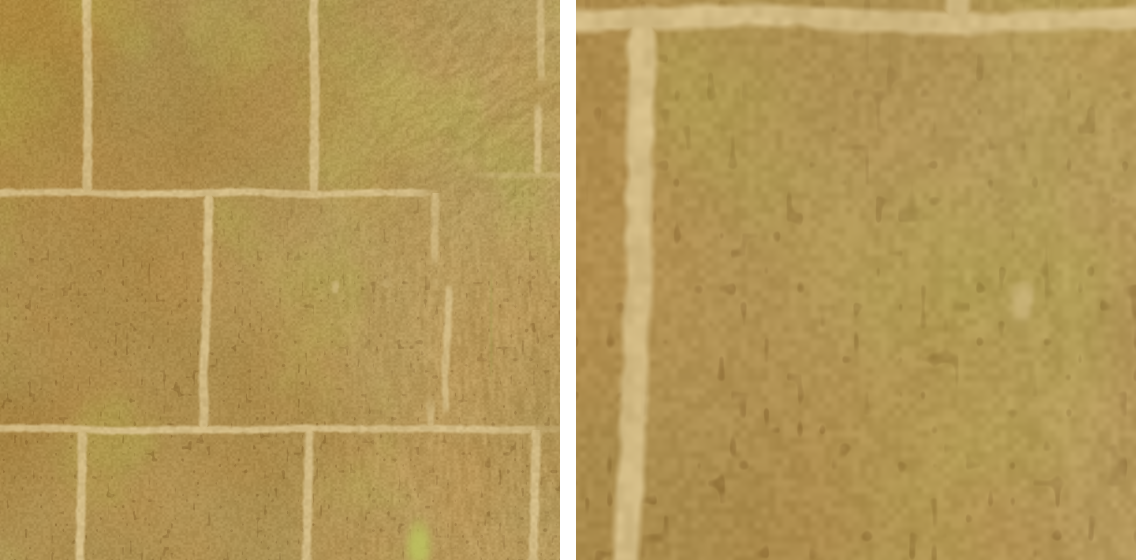
Left, the full canvas; right, a detail of the centre.
Give the GLSL for this texture, as a Shadertoy shader.

```glsl
// Sandy stone blocks in running bond, with pale mortar and soft painterly wear.
// Mortar is the distance to the nearest bed and upright; the right side is
// broken and slipped, and layered value noise tints and grains the stone.

#define PITCH vec2(0.405, 0.422)      // block width and height
#define BED_Y 0.233                   // height of the lowest bed joint
#define BED_HALF 0.0062               // half width of bed joints
#define UPRIGHT_HALF 0.0078           // half width of upright joints
#define WEAR_X 0.74                   // wear begins right of this
#define GRAIN 0.062                   // strength of the fine grain
#define STONE_DARK vec3(0.645, 0.515, 0.262)
#define STONE_LIGHT vec3(0.755, 0.655, 0.425)
#define OCHRE vec3(0.675, 0.525, 0.225)
#define MORTAR vec3(0.835, 0.745, 0.535)
#define MOSS vec3(0.70, 0.72, 0.33)

float hash(vec2 cell) {
    uvec2 q = uvec2(ivec2(cell)) * uvec2(1597u, 3571u);
    uint n = (q.x ^ (q.y << 7)) * 747796u + q.y;
    n = (n ^ (n >> 13)) * 277803u;
    n = (n ^ (n >> 15)) * 91813u;
    return float((n ^ (n >> 16)) & 65535u) / 65535.0;
}

float noise(vec2 p) {
    vec2 i = floor(p), f = fract(p);
    f = f * f * (3.0 - 2.0 * f);
    return mix(mix(hash(i), hash(i + vec2(1, 0)), f.x),
               mix(hash(i + vec2(0, 1)), hash(i + vec2(1, 1)), f.x), f.y);
}

float fbm(vec2 p) {
    float sum = 0.0, amp = 0.5;
    for (int i = 0; i < 4; i++) {
        sum += amp * noise(p);
        p = p * 2.03 + 17.0;
        amp *= 0.5;
    }
    return sum / 0.9375;
}

// Soft-edged line; d is the distance from its centre
float stroke(float d, float halfWidth) {
    float soft = 0.0025 + 0.7 / iResolution.y;
    return 1.0 - smoothstep(halfWidth - soft, halfWidth + soft, abs(d));
}

float band(float x, float lo, float hi, float soft) {
    return smoothstep(lo - soft, lo + soft, x) * (1.0 - smoothstep(hi - soft, hi + soft, x));
}

float blob(vec2 p, vec2 centre, vec2 radius) {
    return 1.0 - smoothstep(0.2, 1.0, length((p - centre) / radius));
}

float bedJoints(vec2 p) {
    float k = round((p.y - BED_Y) / PITCH.y);
    float d = p.y - BED_Y - k * PITCH.y + 0.005 * (noise(vec2(p.x * 9.0, k)) - 0.5);
    float upper = step(0.5, k);
    float kept = mix(1.0 - 0.6 * smoothstep(0.92, 0.98, p.x),
                     1.0 - smoothstep(WEAR_X, WEAR_X + 0.05, p.x), upper);
    float slipped = 0.45 * upper * smoothstep(0.83, 0.89, p.x) * stroke(d - 0.030, 0.005);
    float edge = 0.003 * (noise(p * 90.0) - 0.5);
    return max(kept * stroke(d, BED_HALF + edge), slipped);
}

float uprightJoints(vec2 p, float row, float t) {
    float odd = mod(row, 2.0);
    float start = mix(0.368, 0.150 + 0.006 * row, odd);
    float lean = (t - 0.5) * mix(0.012, 0.003, odd);
    float x = p.x - start - lean + 0.004 * (noise(vec2(row * 7.0, p.y * 12.0)) - 0.5);
    float col = round(x / PITCH.x);
    float d = x - col * PITCH.x;
    float halfWidth = UPRIGHT_HALF + 0.003 * (noise(p * 80.0) - 0.5);
    float whole = stroke(d, halfWidth);

    // Worn uprights split at a height and continue sideways
    float worn = step(WEAR_X, start + col * PITCH.x) * step(0.0, row);
    float split = mix(0.66, 0.43, odd);
    float slip = mix(0.027, -0.006, odd);
    float top = smoothstep(split + 0.01, split + 0.09, t);
    float stub = (1.0 - odd) * (1.0 - smoothstep(0.07, 0.16, t));
    float broken = max(stroke(d, halfWidth * 0.85) * max(top, stub) * 0.75,
                       stroke(d - slip, halfWidth * 0.8) * band(t, 0.08, split - 0.06, 0.025) * 0.9);
    return mix(whole, broken, worn);
}

vec3 stone(vec2 p, vec2 block) {
    // Broad tint: ochre at upper left, paler at upper right
    float cloud = fbm(p * 4.0 + 3.0);
    float pale = 0.22 + 0.30 * smoothstep(0.15, 1.0, p.x) + 0.13 * p.x * p.y
               + 0.65 * (cloud - 0.5) + 0.08 * (hash(block + 40.0) - 0.5);
    vec3 col = mix(STONE_DARK, STONE_LIGHT, clamp(pale, 0.0, 1.0));
    col = mix(col, OCHRE, 0.75 * blob(p, vec2(0.0, 1.0), vec2(0.30, 0.45)));
    col += vec3(0.025, -0.006, -0.012) * (fbm(p * 6.0 + 31.0) - 0.45) * 2.0;
    col = mix(col, MOSS, 0.3 * smoothstep(0.5, 0.8, fbm(p * 5.0 + 60.0)));

    // Fine grain, upright strokes below and slanted ripples at upper right
    float right = smoothstep(0.35, 0.85, p.x);
    float high = smoothstep(0.45, 0.75, p.y);
    vec2 slant = vec2(p.x * 0.8 + p.y * 0.6, p.y * 0.8 - p.x * 0.6);
    float ripple = mix(noise(p * vec2(150.0, 38.0)), noise(slant * vec2(40.0, 130.0)), high);
    col += GRAIN * (noise(p * 240.0) - 0.5) + GRAIN * right * (ripple - 0.5);
    float speck = smoothstep(0.80, 0.95, noise(p * vec2(150.0, 95.0) + 80.0));
    return col - vec3(0.07, 0.075, 0.06) * speck * (1.0 - 0.6 * high);
}

void mainImage(out vec4 fragColor, in vec2 fragCoord) {
    vec2 p = fragCoord / iResolution.xy;
    float level = (p.y - BED_Y) / PITCH.y;
    float row = floor(level);
    float shift = mix(0.368, 0.150, mod(row, 2.0));
    vec3 col = stone(p, vec2(floor((p.x - shift) / PITCH.x), row));

    // Pale chips, a moss stain and a faint upright scratch
    for (int i = 0; i < 3; i++) {
        vec2 centre = vec2(0.60 + 0.09 * float(i), 0.485 + 0.008 * float(i));
        float chip = blob(p, centre, vec2(0.016, 0.022)) * smoothstep(0.3, 0.7, noise(p * 85.0));
        col = mix(col, MORTAR, 0.6 * chip / float(i + 1));
    }
    col = mix(col, MOSS + 0.04, 0.85 * blob(p, vec2(0.748, 0.025), vec2(0.032, 0.065)));
    col = mix(col, MOSS * 0.85, 0.35 * stroke(p.x - 0.877, 0.002) * band(p.y, 0.33, 0.51, 0.03));

    // Mortar with its own grain and worn opacity
    float joint = max(bedJoints(p), uprightJoints(p, row, level - row));
    vec3 mortar = MORTAR + 0.07 * (noise(p * 170.0) - 0.5);
    float opacity = 0.82 + 0.18 * noise(p * 14.0);
    fragColor = vec4(mix(col, mortar, joint * opacity), 1.0);
}
```
